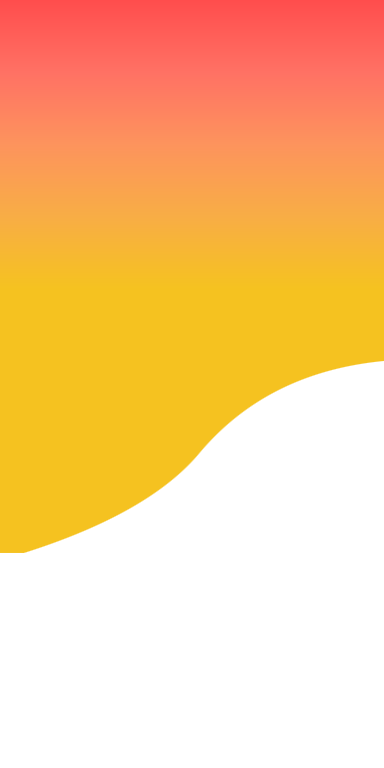
A Shadertoy shader for this background:

```glsl
// A warm sunset gradient, red at the top to flat yellow, above a white hill.
// The hill's edge joins a flat ledge and two quadratic Bezier arcs, solved
// for height at each x; the sky blends evenly spaced colour stops.

#define SKY_BOTTOM   0.625   // height where the gradient reaches flat yellow
#define LEDGE_END    vec2(0.0625, 0.2800)
#define LOW_CONTROL  vec2(0.3906, 0.3320)
#define BEND         vec2(0.5210, 0.4110)
#define HIGH_CONTROL vec2(0.6980, 0.5156)
#define CREST        vec2(1.0000, 0.5300)

const vec3 RED    = vec3(1.000, 0.302, 0.302);
const vec3 CORAL  = vec3(1.000, 0.443, 0.392);
const vec3 ORANGE = vec3(0.992, 0.578, 0.364);
const vec3 AMBER  = vec3(0.973, 0.678, 0.272);
const vec3 YELLOW = vec3(0.961, 0.761, 0.127);
const vec3 WHITE  = vec3(1.0);

// Height at x of a quadratic Bezier arc that runs left to right
float arcHeight(float x, vec2 start, vec2 control, vec2 end) {
    float offset = clamp(x, start.x, end.x) - start.x;
    float a = start.x - 2.0 * control.x + end.x;
    float b = 2.0 * (control.x - start.x);
    float t = 2.0 * offset / (b + sqrt(max(b * b + 4.0 * a * offset, 0.0)));
    return mix(mix(start.y, control.y, t), mix(control.y, end.y, t), t);
}

// Clamping x inside the lower arc also forms the flat ledge on the left
float hillHeight(float x) {
    return x < BEND.x ? arcHeight(x, LEDGE_END, LOW_CONTROL, BEND)
                      : arcHeight(x, BEND, HIGH_CONTROL, CREST);
}

// Piecewise linear blend of five stops, from the top downwards
vec3 skyColor(float y) {
    float s = 4.0 * (1.0 - y) / (1.0 - SKY_BOTTOM);
    vec3 color = mix(RED, CORAL, clamp(s, 0.0, 1.0));
    color = mix(color, ORANGE, clamp(s - 1.0, 0.0, 1.0));
    color = mix(color, AMBER, clamp(s - 2.0, 0.0, 1.0));
    return mix(color, YELLOW, clamp(s - 3.0, 0.0, 1.0));
}

void mainImage(out vec4 fragColor, in vec2 fragCoord) {
    vec2 uv = fragCoord / iResolution.xy;

    // Soft coverage about one pixel wide along the hill's edge
    float depth = hillHeight(uv.x) - uv.y;
    float hill = clamp(0.5 + depth / fwidth(depth), 0.0, 1.0);

    fragColor = vec4(mix(skyColor(uv.y), WHITE, hill), 1.0);
}
```
